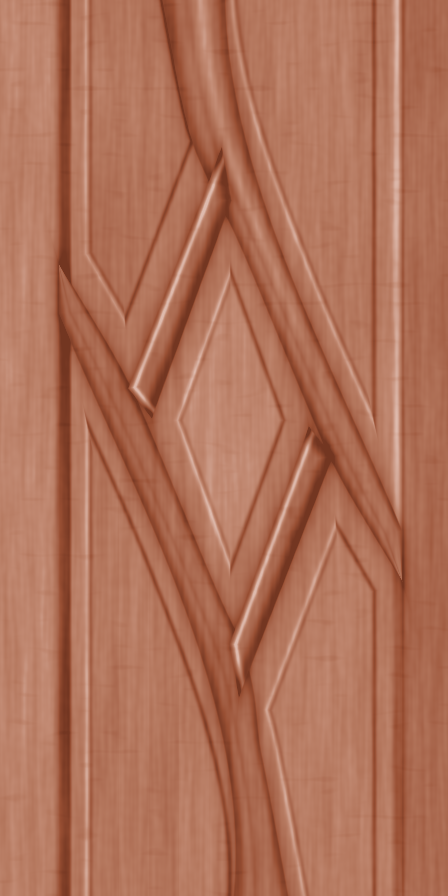
Give the GLSL for this texture, as a WebGL 1 fragment shader.

```glsl
precision highp float;

uniform vec2 u_resolution;

// Wood colours from deep shade to gloss
const vec3 SHADE  = vec3(0.45, 0.21, 0.13);
const vec3 RUST   = vec3(0.60, 0.31, 0.20);
const vec3 RED    = vec3(0.66, 0.40, 0.30);
const vec3 BROWN  = vec3(0.71, 0.47, 0.37);
const vec3 TAN    = vec3(0.76, 0.54, 0.45);
const vec3 GLOSS  = vec3(0.87, 0.73, 0.68);

// Layout: width is 1, height is 2, y runs downward
const vec2 CENTRE = vec2(0.5143, 0.9427);
const vec2 DIAMOND_CENTRE = vec2(0.514, 0.938);
const vec2 DIAMOND_SIZE = vec2(0.119, 0.332);
const float STILE_LEFT = 0.132;
const float STILE_RIGHT = 0.898;
const float PANEL_LEFT = 0.193;
const float CURVE_MARGIN = 0.036;
const float EDGE_WIDTH = 0.007;
const float GRAIN = 0.13;

float hash(vec2 c) {
  return fract(sin(dot(c, vec2(127.1, 311.7))) * 43758.5);
}

vec2 gradient(vec2 c) {
  float angle = 6.2832 * hash(c);
  return vec2(cos(angle), sin(angle));
}

float noise(vec2 p) {
  vec2 i = floor(p), f = p - i;
  vec2 u = f * f * f * (f * (f * 6.0 - 15.0) + 10.0);
  vec2 e = vec2(1.0, 0.0);
  float a = dot(gradient(i), f);
  float b = dot(gradient(i + e), f - e);
  float c = dot(gradient(i + e.yx), f - e.yx);
  float d = dot(gradient(i + 1.0), f - 1.0);
  return mix(mix(a, b, u.x), mix(c, d, u.x), u.y);
}

float grain(vec2 p) {
  float fleck = smoothstep(0.25, 0.6, noise(p * vec2(13.0, 48.0)));
  return noise(p * vec2(48.0, 3.0)) + 0.6 * noise(p * vec2(120.0, 9.0))
       + 0.7 * noise(p * vec2(5.0, 2.0)) + 0.3 * noise(p * vec2(60.0, 45.0)) - 0.5 * fleck;
}

float cover(float d) {
  float px = 1.0 / u_resolution.x;
  return smoothstep(px, -px, d);
}

float ridge(float d, float width) {
  return exp(-d * d / (width * width));
}

// Distance to a line drawn downward, positive on its right
float side(vec2 p, vec2 a, vec2 b) {
  vec2 d = normalize(b - a);
  return dot(p - a, vec2(d.y, -d.x));
}

float bend(float y, float at) {
  float t = y - at;
  return 0.5 * (t + sqrt(t * t + 0.006));
}

float railLeft(float y) {
  return 0.36 + 0.18 * y + 0.37 * bend(y, 0.326) - 0.14 * bend(y, 0.52) + 0.21 * bend(y, 1.05);
}

float railRight(float y) {
  return 0.5026 + y * (0.0196 + y * (0.4554 - 0.1607 * y));
}

// Each shape returns signed distances to its left and right boundaries
vec2 rail(vec2 p, float taper) {
  float left = railLeft(p.y) + taper * smoothstep(0.5, 0.2, p.y);
  return vec2((left - p.x) * 0.92, max((p.x - railRight(p.y)) * 0.92, p.x - STILE_RIGHT));
}

vec2 bar(vec2 p) {
  float left = max(-side(p, vec2(0.495, 0.331), vec2(0.286, 0.867)),
                   -side(p, vec2(0.286, 0.867), vec2(0.339, 0.932)));
  float right = max(side(p, vec2(0.516, 0.448), vec2(0.339, 0.932)),
                    side(p, vec2(0.495, 0.331), vec2(0.516, 0.448)));
  return vec2(left, right);
}

vec2 cornerPanel(vec2 p, float inset) {
  float left = max(PANEL_LEFT - p.x, -side(p, vec2(0.193, 0.566), vec2(0.279, 0.716)));
  float right = max(side(p, vec2(0.422, 0.333), vec2(0.279, 0.716)), p.x - railLeft(p.y) + inset);
  return vec2(left, right);
}

vec2 curvePanel(vec2 p) {
  float margin = CURVE_MARGIN * smoothstep(-0.25, 0.6, p.y) + 0.008;
  return vec2((railRight(p.y) + margin - p.x) * 0.92, p.x - 0.835);
}

// Raised panel lit from the left
void addPanel(inout float tone, vec2 e, float level) {
  float d = max(e.x, e.y);
  tone += level * cover(d);
  float lit = smoothstep(-0.004, 0.004, e.x - e.y);
  tone += mix(-0.42, 0.23, lit) * ridge(d, EDGE_WIDTH * 0.8);
  tone -= 0.2 * lit * ridge(d + 0.009, EDGE_WIDTH * 0.7);
}

void addRail(inout float tone, vec2 e, float level, float gloss) {
  float d = max(e.x, e.y);
  float s = clamp(e.x / min(e.x + e.y, -0.001), 0.0, 1.0);
  float body = mix(0.12, level, smoothstep(0.0, 0.3, s) * smoothstep(1.0, 0.78, s));
  body += gloss * ridge(s - 0.62, 0.12) - 0.08 * ridge(s - 0.4, 0.06);
  tone -= 0.3 * exp(-max(d, 0.0) / 0.012);
  tone = mix(tone, body, cover(d));
}

void addBar(inout float tone, vec2 e) {
  float d = max(e.x, e.y);
  float body = mix(0.0, 0.52, smoothstep(0.004, 0.036, -e.y));
  body += 0.5 * ridge(e.x + 0.013, 0.006) - 0.25 * ridge(e.x, 0.006);
  tone -= 0.3 * exp(-max(d, 0.0) / 0.012);
  tone = mix(tone, body, cover(d));
}

vec3 woodColour(float t) {
  vec3 c = mix(SHADE, RUST, clamp(t / 0.25, 0.0, 1.0));
  c = mix(c, RED, clamp((t - 0.25) / 0.2, 0.0, 1.0));
  c = mix(c, BROWN, clamp((t - 0.45) / 0.15, 0.0, 1.0));
  c = mix(c, TAN, clamp((t - 0.6) / 0.15, 0.0, 1.0));
  return mix(c, GLOSS, clamp((t - 0.75) / 0.25, 0.0, 1.0));
}

void main() {
  vec2 p = gl_FragCoord.xy / u_resolution * vec2(1.0, 2.0);
  p.y = 2.0 - p.y;
  vec2 q = 2.0 * CENTRE - p; // half-turn twin of p

  // Stiles, groove and right bead
  float tone = 0.62;
  tone += 0.06 * cover(p.x - STILE_LEFT) - 0.14 * cover(STILE_RIGHT - p.x);
  tone -= 0.55 * smoothstep(0.115, 0.142, p.x) * smoothstep(0.163, 0.153, p.x);
  float lower = smoothstep(1.18, 1.3, p.y);
  tone += mix(0.32, -0.3, lower) * ridge(p.x - 0.886, 0.009);
  tone -= 0.25 * ridge(p.x - STILE_RIGHT, 0.006);

  // Panels, the lower left one made of upright boards
  vec2 lowerLeft = curvePanel(q).yx;
  addPanel(tone, cornerPanel(p, 0.0), -0.07);
  addPanel(tone, cornerPanel(q, -0.01).yx, 0.02);
  addPanel(tone, curvePanel(p), -0.01);
  addPanel(tone, lowerLeft, -0.02);
  float board = hash(vec2(floor(p.x * 15.0), 3.0)) - 0.5;
  tone += 0.12 * board * cover(max(lowerLeft.x, lowerLeft.y));
  vec2 facet = (p - DIAMOND_CENTRE) / DIAMOND_SIZE;
  float slope = length(1.0 / DIAMOND_SIZE);
  addPanel(tone, (vec2(-facet.x, facet.x) + abs(facet.y) - 1.0) / slope, 0.09);

  // Curved rails and the slanted bars above them
  addRail(tone, rail(q, 0.045).yx, 0.46, 0.06);
  addRail(tone, rail(p, 0.0), 0.5, 0.07 + 0.24 * smoothstep(0.9, 0.2, p.y));
  addBar(tone, bar(p));
  addBar(tone, bar(q).yx);

  tone += GRAIN * grain(p);
  gl_FragColor = vec4(woodColour(tone), 1.0);
}
```
